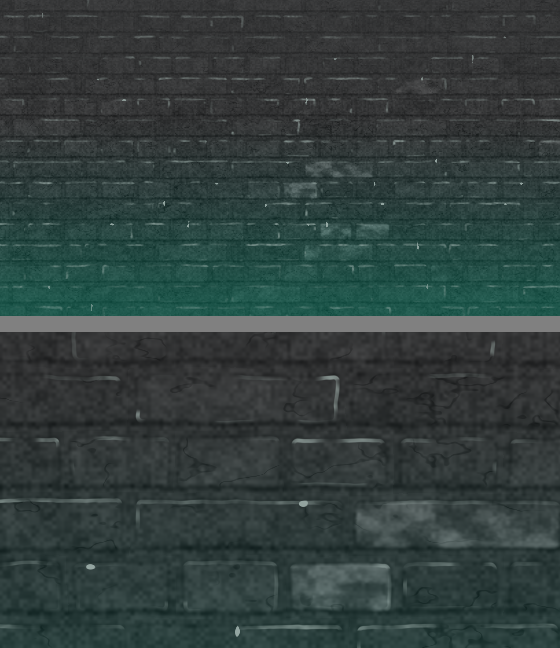
Top, the full canvas; bottom, a detail of the centre.
A WebGL 1 fragment shader for this texture:

```glsl
precision highp float;
uniform vec2 u_resolution;

// Layout, in canvas heights
const float COURSE = 0.0658;        // height of one course
const float COURSE_START = 0.043;   // first full course, from the top
const float STRETCHER = 0.2308;     // pitch of long bricks
const float HEADER = 0.1154;        // pitch of short bricks
const float STRETCHER_START = 0.035;
const float HEADER_START = 0.0857;
const vec2 JOINT = vec2(0.011, 0.014);
const float CORNER = 0.006;
const float WOBBLE = 0.006;
const float RIM_WIDTH = 0.0012;

// Tones, added to the tint
const float MORTAR_TONE = -0.012;
const float SHADOW_TONE = -0.055;
const float CRACK_TONE = -0.05;
const float GRAIN = 0.075;
const float PALE_CHANCE = 0.11;
const float CHIP_CHANCE = 0.13;

// Tint from bottom to top
const vec3 GREEN = vec3(0.125, 0.350, 0.305);
const vec3 TEAL = vec3(0.150, 0.295, 0.270);
const vec3 SLATE = vec3(0.185, 0.250, 0.245);
const vec3 CHARCOAL = vec3(0.212, 0.215, 0.218);
const vec3 PAINT = vec3(0.68, 0.75, 0.73);

float hash(vec2 p) {
  return fract(sin(dot(p, vec2(127.1, 311.7))) * 43758.5453);
}

float noise(vec2 p) {
  vec2 i = floor(p), f = fract(p);
  f = f * f * (3.0 - 2.0 * f);
  return mix(mix(hash(i), hash(i + vec2(1.0, 0.0)), f.x),
             mix(hash(i + vec2(0.0, 1.0)), hash(i + 1.0), f.x), f.y);
}

float fbm(vec2 p) {
  float sum = 0.0, weight = 0.5;
  for (int i = 0; i < 4; i++) {
    sum += weight * noise(p);
    p = p * 2.03 + 17.3;
    weight *= 0.5;
  }
  return sum;
}

float roundBox(vec2 p, vec2 halfSize, float radius) {
  vec2 q = abs(p) - halfSize + radius;
  return length(max(q, 0.0)) + min(max(q.x, q.y), 0.0) - radius;
}

vec3 tint(float y) {
  vec3 c = mix(GREEN, TEAL, smoothstep(0.0, 0.24, y));
  c = mix(c, SLATE, smoothstep(0.18, 0.42, y));
  return mix(c, CHARCOAL, smoothstep(0.36, 0.65, y));
}

void main() {
  vec2 uv = gl_FragCoord.xy / u_resolution.y;
  float pixel = 1.0 / u_resolution.y;
  vec2 p = uv + WOBBLE * (vec2(fbm(uv * 24.0), fbm(uv * 24.0 + 51.0)) - 0.47);

  // Alternate courses of short and long bricks
  float down = (1.0 - p.y - COURSE_START) / COURSE;
  float course = floor(down);
  float isLong = mod(course, 2.0);
  float pitch = mix(HEADER, STRETCHER, isLong);
  float shift = mix(HEADER_START, STRETCHER_START, isLong);
  shift += 0.008 * (hash(vec2(course, 4.0)) - 0.5);
  float along = (p.x - shift) / pitch;
  vec2 id = vec2(floor(along), course);
  vec2 q = vec2((fract(along) - 0.5) * pitch, (0.5 - fract(down)) * COURSE);
  vec2 halfSize = 0.5 * (vec2(pitch, COURSE) - JOINT);
  halfSize -= vec2(0.004, 0.002) * vec2(hash(id + 3.0), hash(id + 8.0));
  float d = roundBox(q, halfSize, CORNER);
  float face = 1.0 - smoothstep(-0.0015 - pixel, 0.0015 + pixel, d);

  // Brick face: own shade, rough stains, cracks
  float center = 1.0 - smoothstep(0.1, 0.5, abs(uv.y - 0.43));
  float rough = fbm(uv * vec2(30.0, 45.0) + id * 7.0);
  float pale = step(1.0 - PALE_CHANCE, hash(id + 21.0)) * center;
  float tone = 0.035 * (hash(id) - 0.5) + 0.08 * (rough - 0.47);
  tone += pale * (0.03 + 0.12 * smoothstep(0.35, 0.7, rough));
  float vein = abs(fbm(uv * vec2(15.0, 26.0) + id * 13.0) - 0.47);
  float crack = 1.0 - smoothstep(0.003, 0.018, vein);
  tone += CRACK_TONE * crack * smoothstep(0.4, 0.6, noise(uv * 19.0));

  // Mortar and the shade under each brick
  float under = 1.0 - smoothstep(0.0, 0.006, abs(q.y + halfSize.y + 0.001));
  float side = 1.0 - smoothstep(0.0, 0.004, abs(d - 0.001));
  tone = mix(MORTAR_TONE + 0.05 * (rough - 0.5), tone, face);
  tone += SHADOW_TONE * max(under, 0.45 * side);
  tone += GRAIN * (noise(uv * 230.0) - 0.5) + 0.5 * GRAIN * (noise(uv * 110.0) - 0.5);

  // Broken light rims, mostly on top edges
  float rim = 1.0 - smoothstep(RIM_WIDTH, RIM_WIDTH + 1.5 * pixel, abs(d + 0.001));
  float top = smoothstep(halfSize.y - 0.005, halfSize.y - 0.002, q.y);
  float broken = noise(uv * vec2(34.0, 40.0) + id * 5.0);
  float worn = mix(smoothstep(0.72, 0.9, broken), smoothstep(0.25, 0.8, broken), top);
  worn *= 1.0 - smoothstep(-0.3, 0.2, -q.y / halfSize.y - 0.9);
  float paint = rim * worn * (0.25 + 0.5 * hash(id + 33.0)) * (0.45 + 0.55 * noise(uv * 150.0));

  // Sparse chips of paint near the brick edges
  vec2 spot = halfSize * vec2(1.8 * hash(id + 41.0) - 0.9, 0.9);
  vec2 chipShape = mix(vec2(0.005, 0.003), vec2(0.0025, 0.009), step(0.5, hash(id + 57.0)));
  float chip = length((q - spot) / chipShape) + 1.6 * (noise(uv * 120.0) - 0.5);
  paint = max(paint, step(1.0 - CHIP_CHANCE, hash(id + 63.0)) * 0.8 * (1.0 - smoothstep(0.7, 1.1, chip)));

  // Softer contrast toward top and bottom
  float contrast = 0.6 + 0.4 * center;
  vec3 color = tint(uv.y) + tone * contrast;
  color = mix(color, PAINT, paint * contrast);
  gl_FragColor = vec4(color, 1.0);
}
```
